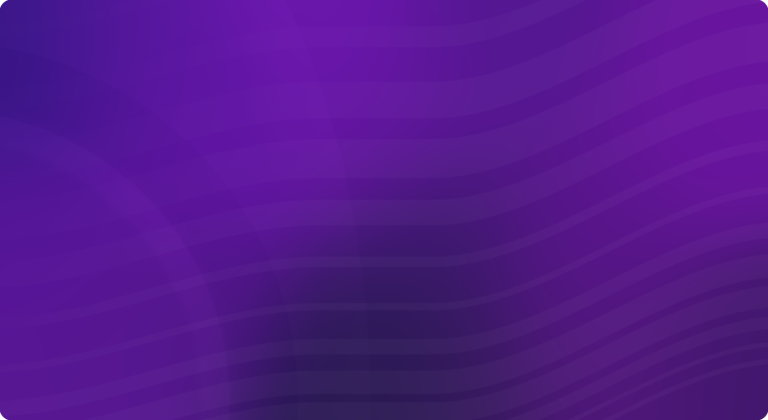
This background is drawn by a Shadertoy shader. Its source:

```glsl
// Violet backdrop: a soft mesh gradient blended from Gaussian colour spots,
// overlaid with translucent wavy ribbons and faint concentric arcs,
// all clipped to a card with rounded corners.

const float ASPECT = 1.829;

// Adds one colour spot to a weighted sum (rgb = colour, a = weight).
void addSpot(inout vec4 sum, vec2 p, vec2 centre, vec3 colour) {
    vec2 d = (p - centre) / 0.24;
    sum += vec4(colour, 1.0) * exp(-dot(d, d));
}

vec3 meshGradient(vec2 p) {
    vec4 sum = vec4(0.0);
    // Left: indigo corner turning to violet
    addSpot(sum, p, vec2(0.03, 0.82), vec3(0.22, 0.09, 0.53));
    addSpot(sum, p, vec2(0.35, 0.85), vec3(0.34, 0.09, 0.62));
    addSpot(sum, p, vec2(0.50, 0.63), vec3(0.38, 0.08, 0.64));
    addSpot(sum, p, vec2(0.08, 0.42), vec3(0.34, 0.08, 0.60));
    addSpot(sum, p, vec2(0.15, 0.08), vec3(0.34, 0.09, 0.57));
    addSpot(sum, p, vec2(0.46, 0.24), vec3(0.33, 0.09, 0.55));
    // Centre: bright top above a dark pool
    addSpot(sum, p, vec2(0.72, 0.95), vec3(0.42, 0.09, 0.68));
    addSpot(sum, p, vec2(0.86, 0.69), vec3(0.40, 0.08, 0.64));
    addSpot(sum, p, vec2(1.02, 0.40), vec3(0.21, 0.10, 0.40));
    addSpot(sum, p, vec2(0.83, 0.08), vec3(0.14, 0.10, 0.30));
    addSpot(sum, p, vec2(1.08, 0.06), vec3(0.20, 0.10, 0.35));
    // Right: magenta glow fading to a dim corner
    addSpot(sum, p, vec2(1.20, 0.86), vec3(0.33, 0.09, 0.57));
    addSpot(sum, p, vec2(1.37, 0.45), vec3(0.35, 0.08, 0.55));
    addSpot(sum, p, vec2(1.40, 0.13), vec3(0.32, 0.09, 0.49));
    addSpot(sum, p, vec2(1.68, 0.72), vec3(0.41, 0.08, 0.62));
    addSpot(sum, p, vec2(1.80, 0.12), vec3(0.26, 0.09, 0.43));
    return sum.rgb / sum.a;
}

// Coverage of the ribbons, which share one curve and tighten downwards.
float ribbons(vec2 p, float blur) {
    float rise = 0.279 * smoothstep(1.03, 1.87, p.x)
               - 0.148 * (1.0 - smoothstep(-0.03, 0.76, p.x));
    float depth = 1.0 - p.y + rise;
    float cover = 0.0;
    for (int i = -2; i <= 10; i++) {
        float n = float(i);
        float middle = 0.238 + 0.145 * n - 0.0055 * n * n;
        float halfWidth = (0.031 + 0.02 * cos(1.1 * n - 0.9)) * exp(-0.09 * n);
        cover = max(cover, smoothstep(-blur, blur, halfWidth - abs(depth - middle)));
    }
    return cover;
}

// Signed brightness of the arcs around the lower left.
float arcs(vec2 p, float blur) {
    vec2 d = p - vec2(-0.143, 0.048);
    float r = length(d);
    float ring = smoothstep(0.605, 0.635, r) * smoothstep(-blur, blur, 0.69 - r);
    float shade = smoothstep(0.67, 0.73, r) * smoothstep(-blur, blur, 0.852 - r);
    float oval = length(d / vec2(1.024, 1.6));
    float glow = smoothstep(0.8, 1.0, oval) * smoothstep(-blur, blur, 1.0 - oval);
    return 0.016 * ring - 0.012 * shade + 0.011 * glow;
}

void mainImage(out vec4 fragColor, in vec2 fragCoord) {
    vec2 p = fragCoord / iResolution.xy * vec2(ASPECT, 1.0);
    float blur = 1.0 / iResolution.y;

    vec3 colour = meshGradient(p);

    // Ribbons are faintest towards the upper left
    float strength = mix(0.004, 0.033, smoothstep(-0.6, 0.5, p.x - p.y));
    colour = mix(colour, vec3(0.9, 0.85, 0.95), strength * ribbons(p, blur));
    colour += arcs(p, blur) * vec3(1.0, 0.5, 1.0);

    // Rounded card on white
    vec2 halfSize = 0.5 * vec2(ASPECT, 1.0);
    vec2 q = abs(p - halfSize) - halfSize + 0.03;
    float card = length(max(q, 0.0)) - 0.03;
    colour = mix(colour, vec3(1.0), smoothstep(0.0, 1.5 * blur, card));

    fragColor = vec4(colour, 1.0);
}
```
